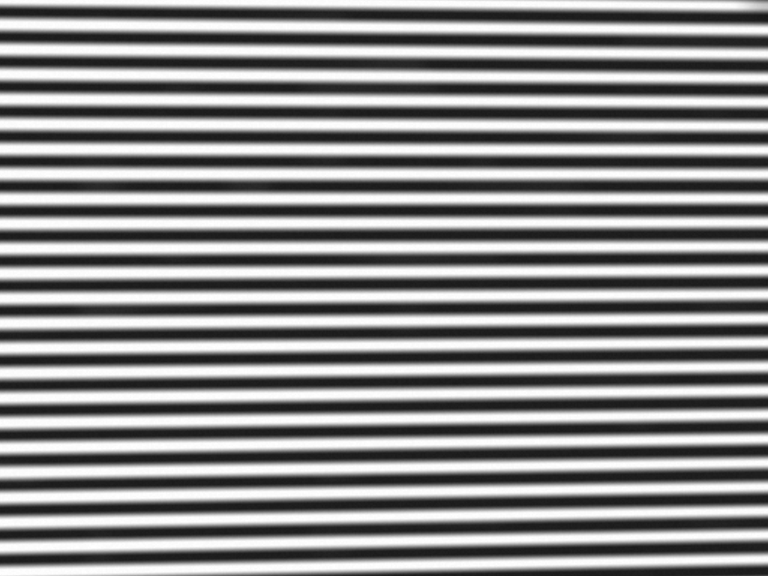
A Shadertoy shader for this pattern:

```glsl
// Soft black and white horizontal stripes that converge slightly to the right.

float hash(vec2 p) {
    vec3 q = fract(vec3(p.xyx) * 0.1031);
    q += dot(q, q.yzx + 33.33);
    return fract((q.x + q.y) * q.z);
}

float valueNoise(vec2 p) {
    vec2 cell = floor(p);
    vec2 f = fract(p);
    f = f * f * (3.0 - 2.0 * f);
    float low = mix(hash(cell), hash(cell + vec2(1, 0)), f.x);
    float high = mix(hash(cell + vec2(0, 1)), hash(cell + vec2(1, 1)), f.x);
    return mix(low, high, f.y);
}

// Distance from the nearest dark stripe centre: 0 on it, 1 midway to the next.
float stripeDistance(vec2 uv) {
    float firstCentre = mix(0.0210, 0.0312, uv.x);
    float spacing = mix(0.04323, 0.04175, uv.x);
    float phase = (1.0 - uv.y - firstCentre) / spacing;
    return 2.0 * abs(fract(phase + 0.5) - 0.5);
}

void mainImage(out vec4 fragColor, in vec2 fragCoord) {
    vec2 uv = fragCoord / iResolution.xy;

    // Blurred stripe profile, with white bands narrowing to the right
    float d = stripeDistance(uv);
    float light = smoothstep(mix(0.13, 0.17, uv.x), mix(0.84, 0.92, uv.x), d);
    float shade = mix(0.115, 0.99, light);

    // Faint haze patches on the dark bands
    float haze = smoothstep(0.72, 1.0, valueNoise(uv * vec2(10.0, 24.0) + 3.7));
    shade += 0.06 * haze * (1.0 - light) * (1.0 - 0.7 * uv.x);

    // Dimmed upper right corner and fine grain
    shade *= 1.0 - 0.25 * smoothstep(0.05, 0.0, length(uv - 1.0));
    shade += 0.02 * (valueNoise(uv * vec2(512.0, 384.0)) - 0.5);

    fragColor = vec4(vec3(clamp(shade, 0.0, 1.0)), 1.0);
}
```
